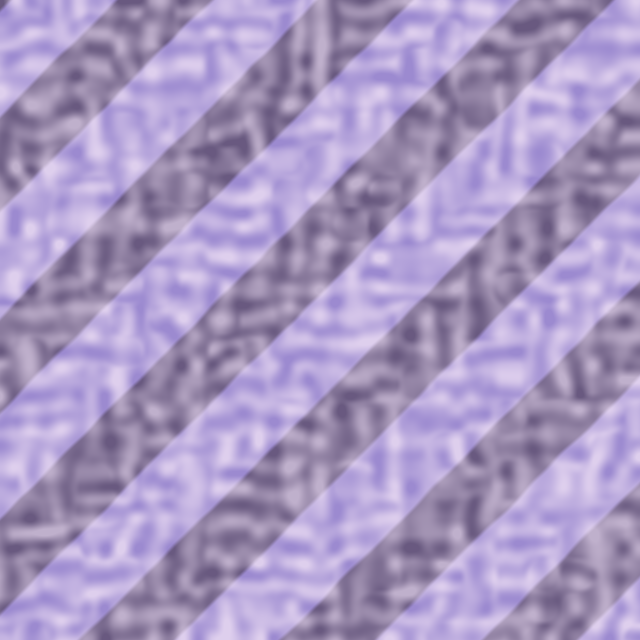
Reproduce this pattern procedurally as a Shadertoy shader.

```glsl
float hash(vec2 p) {
    return fract(sin(dot(p, vec2(127.1, 311.7))) * 43758.5453);
}

float valueNoise(vec2 p) {
    vec2 cell = floor(p);
    vec2 f = fract(p);
    f = f * f * (3.0 - 2.0 * f);
    float low = mix(hash(cell), hash(cell + vec2(1.0, 0.0)), f.x);
    float high = mix(hash(cell + vec2(0.0, 1.0)), hash(cell + vec2(1.0)), f.x);
    return mix(low, high, f.y);
}

// Wandering threads that pass over and under each other, centred on zero
float weave(vec2 uv) {
    vec2 wander = vec2(valueNoise(uv * 16.0 + 7.0), valueNoise(uv * 16.0 + 91.0));
    vec2 thread = cos(6.28319 * (uv * vec2(19.0, 21.0) + 0.6 * wander));
    float over = smoothstep(0.35, 0.65, valueNoise(uv * 20.0 + 53.0));
    float fibre = valueNoise(uv * 42.0 + 173.0) - 0.5;
    return 0.25 * mix(thread.x, thread.y, over) + 0.8 * fibre;
}

// Distance from the centre line of the nearest diagonal band, in canvas units
float bandDistance(vec2 uv) {
    float across = (uv.x - uv.y + 1.0) * 0.70711;
    float phase = across * 4.5 - 0.815;
    return abs(fract(phase + 0.5) - 0.5) / 4.5;
}

void mainImage(out vec4 fragColor, in vec2 fragCoord) {
    vec2 uv = fragCoord / iResolution.y;

    // Both stripe colours share the same thread shading
    float shade = clamp(0.5 + weave(uv), 0.0, 1.0);
    vec3 lilac = mix(vec3(0.61, 0.54, 0.815), vec3(0.87, 0.81, 0.93), shade);
    vec3 mauve = mix(vec3(0.41, 0.35, 0.50), vec3(0.75, 0.69, 0.80), shade);

    // Stripe edges waver a little with the threads
    float waver = 0.004 * (valueNoise(uv * 24.0) - 0.5);
    float soft = max(0.004, 0.75 / iResolution.y);
    float band = 1.0 - smoothstep(-soft, soft, bandDistance(uv) - 0.0525 + waver);

    fragColor = vec4(mix(lilac, mauve, band), 1.0);
}
```
